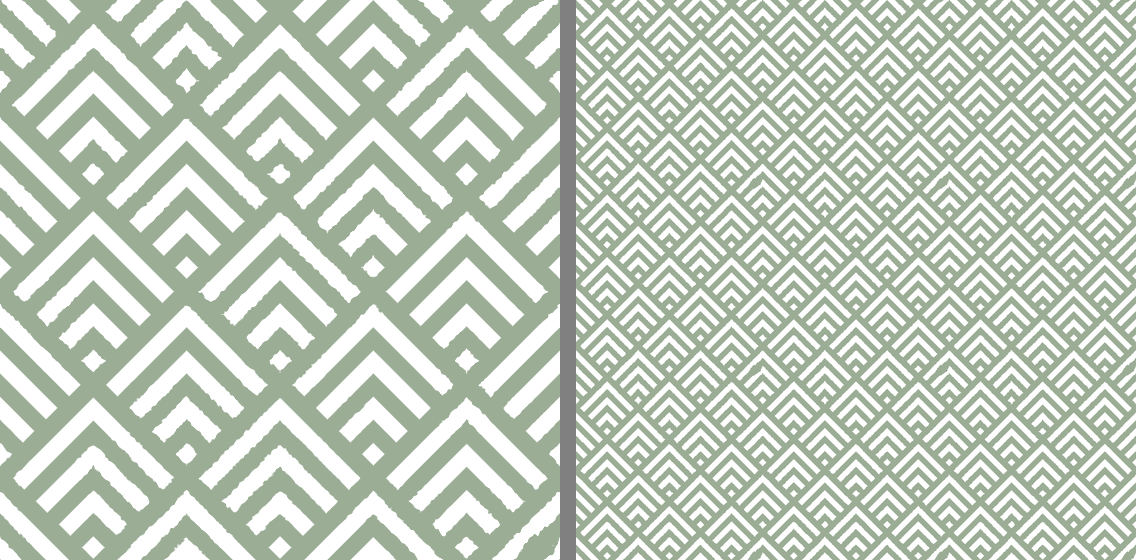
Left: one tile. Right: repeated 3 by 3.
This pattern is drawn by a Shadertoy shader. Its source:

```glsl
// Lattice of sage diamonds, three across and three down, each filled with nested white chevrons.
// Every point is folded into one diamond, where chevrons are distance bands from its two upper
// sides; wrapping value noise then roughens some of the edges and wears one small patch.

const vec3 SAGE = vec3(0.61, 0.68, 0.59);
const vec3 WHITE = vec3(1.0);
const float REPEATS = 3.0;

float hash(vec2 p) {
    vec3 q = fract(vec3(p.xyx) * 0.1031);
    q += dot(q, q.yzx + 33.33);
    return fract((q.x + q.y) * q.z);
}

// Value noise over the unit canvas, wrapping after a whole number of cells
float wrapNoise(vec2 uv, float cells, float seed) {
    vec2 p = uv * cells;
    vec2 i = floor(p);
    vec2 f = p - i;
    f *= f * (3.0 - 2.0 * f);
    vec2 lo = mod(i, cells) + seed;
    vec2 hi = mod(i + 1.0, cells) + seed;
    return mix(mix(hash(lo), hash(vec2(hi.x, lo.y)), f.x),
               mix(hash(vec2(lo.x, hi.y)), hash(hi), f.x), f.y);
}

// Depth below the upper right and upper left sides of the diamond, 0 to 1;
// a margin keeps the outer edges away from the fold
vec2 diamondDepth(vec2 uv, vec2 apex, float margin) {
    vec2 v = vec2(uv.x, 1.0 - uv.y) * REPEATS - apex;
    return fract(vec2(v.y + v.x, v.y - v.x) + margin) - margin;
}

// Nested chevrons cut off at a common depth; positive inside
float chevrons(vec2 depth, float spacing, float width, float cutoff) {
    float inner = min(depth.x, depth.y);
    float outer = max(depth.x, depth.y);
    float across = mod(inner - 0.5 * width + 0.5 * spacing, spacing) - 0.5 * spacing;
    return min(0.5 * width - abs(across), cutoff - outer);
}

// Soft disc whose distance wraps around the canvas
float wornPatch(vec2 uv, vec2 centre, float radius) {
    vec2 offset = uv - centre;
    offset -= round(offset);
    return 1.0 - smoothstep(0.4 * radius, radius, length(offset));
}

void mainImage(out vec4 fragColor, in vec2 fragCoord) {
    vec2 uv = fragCoord / iResolution.xy;
    float pixel = 1.0 / min(iResolution.x, iResolution.y);

    // Chevron distance, converted from diamond depth to canvas units
    vec2 depth = diamondDepth(uv, vec2(0.5, 0.13), 0.065);
    float dist = chevrons(depth, 0.2475, 0.123, 0.8635) / (REPEATS * sqrt(2.0));

    // Ragged stretches along otherwise clean edges
    float ragged = smoothstep(0.4, 0.65, wrapNoise(uv, 11.0, 5.0));
    dist += 0.0045 * ragged * (wrapNoise(uv, 180.0, 17.0) - 0.5);

    // Flaked paint in one small patch
    float worn = wornPatch(uv, vec2(0.965, 0.022), 0.045);
    dist -= 0.022 * worn * wrapNoise(uv, 150.0, 41.0);

    float paint = clamp(dist / pixel + 0.5, 0.0, 1.0);
    fragColor = vec4(mix(SAGE, WHITE, paint), 1.0);
}
```
